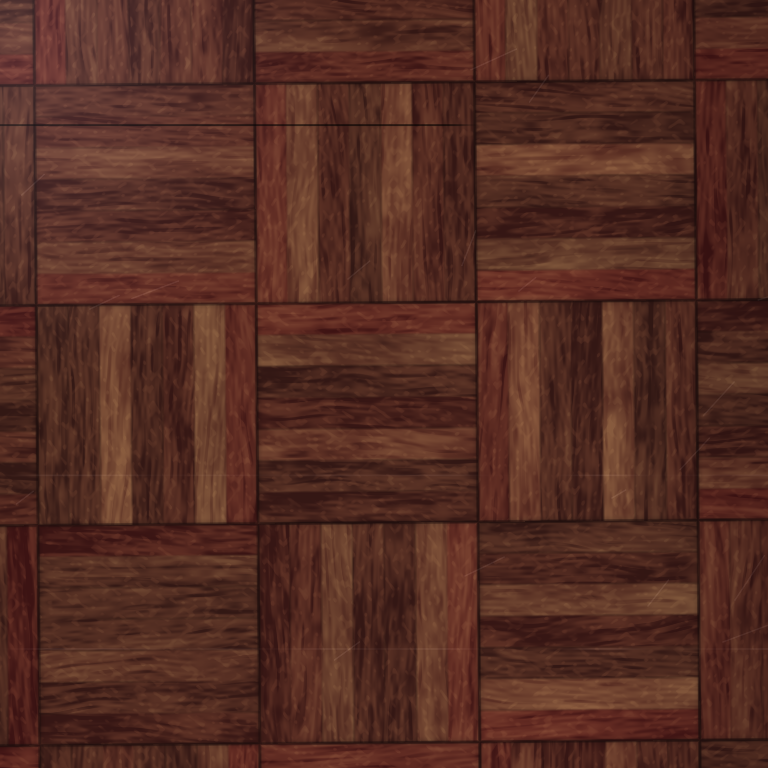
Give the GLSL for this texture, as a three.js fragment shader.

```glsl
// Mosaic parquet: square tiles in a basket weave, each made of seven wood strips.
// Tiles alternate direction; strip tones follow a light/dark rhythm, broken up by
// stretched noise for the grain, then joints, long grooves and fine scratches.
varying vec2 vUv;

float hash(vec2 p) {
  return fract(sin(dot(p, vec2(127.1, 311.7))) * 43758.5453);
}

float noise(vec2 p) {
  vec2 i = floor(p), f = fract(p);
  f = f * f * (3.0 - 2.0 * f);
  return mix(mix(hash(i), hash(i + vec2(1.0, 0.0)), f.x),
             mix(hash(i + vec2(0.0, 1.0)), hash(i + vec2(1.0, 1.0)), f.x), f.y);
}

// Distance from p to the segment a-b
float segment(vec2 p, vec2 a, vec2 b) {
  vec2 d = b - a;
  return length(p - a - d * clamp(dot(p - a, d) / dot(d, d), 0.0, 1.0));
}

// Wood colour of one strip; q.x runs along the grain, q.y across it
vec3 stripColor(float strip, vec2 q, vec2 cell, float contrast) {
  float seed = hash(cell * 3.7 + strip * 1.31);
  float isLight = 1.0 - min(min(abs(strip - 1.0), abs(strip - 4.0)), 1.0);
  float isRed = 1.0 - min(strip, 1.0);
  float tone = 0.31 + contrast * (0.38 * isLight + 0.17 * isRed) + 0.17 * (seed - 0.5);

  // Broad stains, slanting across the strip
  vec2 s = q + seed * 41.0 + cell * 7.3;
  float stain = noise(vec2(s.x * 2.6 + s.y * 3.0, s.y * 8.0 - s.x * 1.5));
  tone += (stain - 0.5) * (0.26 + 0.16 * isLight);

  // Wavy grain: growth bands, fine fibres and dark pores
  float wave = s.y + 0.035 * noise(s * vec2(4.0, 6.0)) + (seed - 0.5) * 0.16 * s.x;
  tone += (noise(vec2(s.x * 2.5, wave * 28.0)) - 0.5) * 0.24;
  tone += (noise(vec2(s.x * 17.0, wave * 72.0)) - 0.5) * 0.30;
  tone -= 0.19 * smoothstep(0.58, 0.85, noise(vec2(s.x * 6.0 + 9.0, wave * 52.0)));

  // Short oblique flecks
  float fleck = noise(vec2(s.x * 26.0 + s.y * 34.0, s.y * 42.0 - s.x * 30.0));
  tone += 0.14 * smoothstep(0.6, 0.9, fleck);

  vec3 umber = vec3(0.205, 0.088, 0.078);
  vec3 russet = vec3(0.355, 0.190, 0.142);
  vec3 honey = vec3(0.535, 0.360, 0.245);
  vec3 wood = mix(umber, russet, smoothstep(0.0, 0.5, tone));
  wood = mix(wood, honey, clamp((tone - 0.45) * 1.7, 0.0, 1.0));
  return wood + vec3(0.03, -0.014, -0.004) * (isRed + 0.7 * (hash(cell + seed) - 0.5));
}

void main() {
  // Slightly skewed tile grid
  vec2 grid = (vUv - vec2(0.052 - 0.008 * vUv.y, 0.029 + 0.008 * vUv.x)) / 0.2865;
  vec2 cell = floor(grid), local = fract(grid);

  // Alternate the grain direction and mirror the lower left tiles
  bool horizontal = mod(cell.x + cell.y, 2.0) < 0.5;
  vec2 q = horizontal ? local : local.yx;
  if (max(cell.x, cell.y) < 1.5) q.y = 1.0 - q.y;
  float contrast = mix(1.0, 0.4, smoothstep(1.4, 1.7, distance(cell, vec2(1.3, 1.2))));

  // Blend neighbouring strips softly at their common edge
  float pos = q.y * 7.0 - 0.5;
  float low = clamp(floor(pos), 0.0, 6.0);
  float high = clamp(floor(pos) + 1.0, 0.0, 6.0);
  float between = fract(pos);
  vec3 color = mix(stripColor(low, q, cell, contrast),
                   stripColor(high, q, cell, contrast),
                   smoothstep(0.45, 0.55, between));

  // Faint strip seams and dark tile joints of uneven depth
  float seam = 1.0 - smoothstep(0.01, 0.07, abs(between - 0.5));
  color *= 1.0 - 0.16 * seam * noise(vec2(q.x * 5.0, low + cell.x * 9.0));
  vec2 edge = min(local, 1.0 - local);
  float joint = 1.0 - smoothstep(0.002, 0.011, min(edge.x, edge.y));
  color = mix(color, vec3(0.13, 0.06, 0.055), joint * (0.45 + 0.4 * noise(grid * 9.0)));
  color *= 1.0 - 0.12 * (1.0 - smoothstep(0.0, 0.03, min(edge.x, edge.y)));

  // Long horizontal grooves: one dark, two pale and faint
  float groove = 1.0 - smoothstep(0.0005, 0.002, abs(vUv.y - 0.837));
  color *= 1.0 - 0.6 * groove * (1.0 - smoothstep(0.58, 0.63, vUv.x));
  float pale = min(abs(vUv.y - 0.381), abs(vUv.y - 0.155));
  color += 0.06 * (1.0 - smoothstep(0.0004, 0.0018, pale)) * noise(vec2(vUv.x * 14.0, 3.0));

  // Fine scattered scratches
  for (int i = 0; i < 18; i++) {
    float k = float(i);
    vec2 start = vec2(hash(vec2(k, 1.7)), hash(vec2(k, 5.3)));
    float angle = 0.3 + 0.9 * hash(vec2(k, 8.1));
    vec2 end = start + vec2(cos(angle), sin(angle)) * (0.02 + 0.05 * hash(vec2(k, 2.9)));
    color += 0.055 * (1.0 - smoothstep(0.0003, 0.0016, segment(vUv, start, end)));
  }

  // Cool sheen at the upper left, slight shade toward the right edge
  float sheen = 1.0 - smoothstep(0.0, 0.5, distance(vUv, vec2(0.0, 0.95)));
  color += vec3(0.085, 0.085, 0.10) * sheen;
  color *= 1.0 - 0.12 * smoothstep(0.75, 1.0, vUv.x);

  gl_FragColor = vec4(color, 1.0);
}
```
